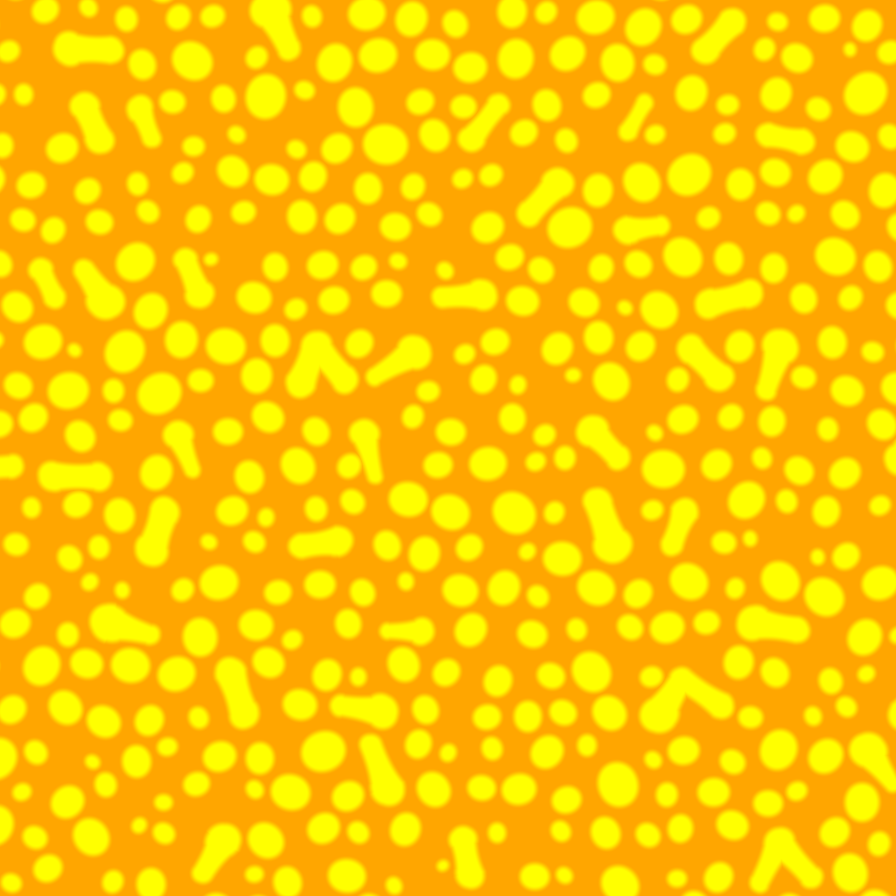
A Shadertoy shader for this pattern:

```glsl
// Soft yellow dots of mixed sizes, some joined into pins and capsules, on orange.

const vec2 SPACING = vec2(1.07, 0.935); // near-hexagonal lattice

// Integer hash: three random values in 0..1 per cell
vec3 hash3(ivec2 cell, int seed) {
    uvec3 v = uvec3(ivec3(cell, seed) + 4096) * 1664525u + 1013904223u;
    v.x += v.y * v.z; v.y += v.z * v.x; v.z += v.x * v.y;
    v ^= v >> 16u;
    v.x += v.y * v.z; v.y += v.z * v.x; v.z += v.x * v.y;
    return vec3(v >> 8u) / 16777216.0;
}

// Jittered centre (xy) and size weight (z) of a cell's dot
vec3 dotSeed(ivec2 cell) {
    vec3 h = hash3(cell, 1);
    float rowShift = (cell.y & 1) == 1 ? 0.25 : -0.25;
    vec2 centre = vec2(cell) + 0.5 + vec2(rowShift, 0.0) + 0.5 * (h.xy - 0.5);
    return vec3(centre * SPACING, 1.0 - 0.68 * h.z * h.z);
}

// Radius shared out with the neighbours so that a gap always remains
float dotRadius(ivec2 cell, vec3 self) {
    float radius = 0.48;
    for (int y = -1; y <= 1; y++)
    for (int x = -1; x <= 1; x++) {
        if (x == 0 && y == 0) continue;
        vec3 other = dotSeed(cell + ivec2(x, y));
        float room = distance(self.xy, other.xy) - 0.18;
        radius = min(radius, room * self.z / (self.z + other.z));
    }
    return max(radius, 0.11);
}

// Slightly oval dot
float ovalDistance(vec2 q, float radius, float angle) {
    float len = length(q);
    float along = dot(q, vec2(cos(angle), sin(angle))) / max(len, 1e-4);
    return len - radius * (0.95 + 0.12 * along * along);
}

// Tapered capsule with a faint waist
float linkDistance(vec2 q, vec2 axis, float startRadius, float endRadius) {
    float t = clamp(dot(q, axis) / dot(axis, axis), 0.0, 1.0);
    float waist = 1.0 - 0.6 * t * (1.0 - t);
    return length(q - axis * t) - mix(startRadius, endRadius, t) * waist;
}

// Signed distance to the nearest blob, in lattice units
float blobDistance(vec2 p) {
    ivec2 home = ivec2(floor(p / SPACING));
    float d = 1.0;
    for (int y = -2; y <= 2; y++)
    for (int x = -2; x <= 2; x++) {
        ivec2 cell = home + ivec2(x, y);
        vec3 self = dotSeed(cell);
        vec2 q = p - self.xy;
        if (dot(q, q) > 2.6) continue;

        vec3 trait = hash3(cell, 2);
        float radius = dotRadius(cell, self);
        d = min(d, ovalDistance(q, radius, 6.2832 * trait.x));

        // Some dots on even rows join a close neighbour
        if ((cell.y & 1) == 0 && trait.y < 0.38) {
            ivec2 mate = cell + (trait.z < 0.25 ? ivec2(1, 0)
                : trait.z < 0.62 ? ivec2(0, 1) : ivec2(-1, 1));
            vec3 other = dotSeed(mate);
            vec2 axis = other.xy - self.xy;
            if (length(axis) < 1.08)
                d = min(d, linkDistance(q, axis, radius, dotRadius(mate, other)));
        }
    }
    return d;
}

void mainImage(out vec4 fragColor, in vec2 fragCoord) {
    vec2 p = fragCoord / iResolution.y * 20.5;
    float blob = 1.0 - smoothstep(-0.09, 0.09, blobDistance(p));
    vec3 orange = vec3(1.0, 0.65, 0.0);
    vec3 yellow = vec3(1.0, 1.0, 0.0);
    fragColor = vec4(mix(orange, yellow, blob), 1.0);
}
```
